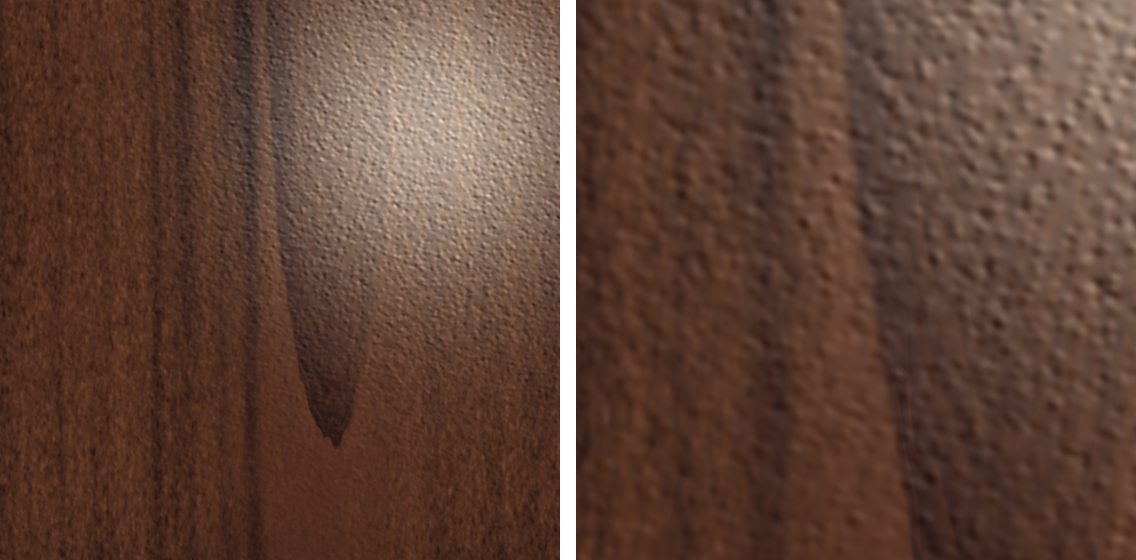
Left: the whole. Right: its middle third, enlarged.
Give the GLSL for this texture, as a Shadertoy shader.

```glsl
// Dark reddish-brown wood veneer with a cathedral grain and a soft glare on its pebbled lacquer.
#define DARK_WOOD vec3(0.200, 0.110, 0.088)
#define WARM_WOOD vec3(0.390, 0.225, 0.143)
#define RED_WOOD vec3(0.325, 0.170, 0.125)
#define GLARE_TINT vec3(0.400, 0.445, 0.430)
#define GLARE_CENTER vec2(0.775, 0.775)
#define GLARE_RADIUS 0.285
#define PEBBLE_SCALE 138.0
#define PEBBLE_RELIEF 0.19
#define FLECK_AMOUNT 0.27
#define STREAK_AMOUNT 0.15
#define ARCH_TIP vec2(0.597, 0.195)
#define RING_COUNT 20.0

vec3 hash3(vec2 cell) {
    vec3 p = fract(vec3(cell.xyx) * vec3(0.1031, 0.1030, 0.0973));
    p += dot(p, p.yxz + 33.33);
    return fract((p.xxy + p.yzz) * p.zyx);
}

// Smooth cellular noise: one signed soft spot per cell, roughly -1 to 1
float spots(vec2 p) {
    vec2 cell = floor(p);
    float sum = 0.0;
    for (int j = -1; j <= 1; j++) {
        for (int i = -1; i <= 1; i++) {
            vec2 neighbour = cell + vec2(i, j);
            vec3 rnd = hash3(neighbour + 101.0);
            vec2 d = p - neighbour - rnd.xy;
            sum += (2.0 * rnd.z - 1.0) * exp(-5.0 * dot(d, d));
        }
    }
    return 1.5 * sum;
}

float band(float x, float center, float width) {
    float d = (x - center) / width;
    return exp(-d * d);
}

// Fine pores and long vertical streaks, as a brightness between dark and warm wood
float straightGrain(vec2 uv, float haze) {
    float x = uv.x + 0.026 * (uv.y - 0.5) + 0.005 * sin(5.0 * uv.y + 1.0);
    float streaks = spots(vec2(x * 22.0, uv.y * 0.8))
                  + 0.8 * spots(vec2(x * 80.0 + 9.0, uv.y * 2.2));
    float pores = spots(vec2(uv.x * 150.0, uv.y * 58.0))
                + 0.8 * spots(vec2(uv.x * 190.0, uv.y * 120.0) + 37.0);
    float calm = 1.0 - (1.0 - 0.75 * haze) * (1.0 - 0.6 * band(uv.x, 0.56, 0.17));
    float tone = 0.63 + STREAK_AMOUNT * streaks * (1.0 - 0.6 * calm);
    tone += FLECK_AMOUNT * pores * (1.0 - 0.9 * calm);

    // Darker growth lines left of the arch, broader toward the top
    float wobble = 0.8 + 0.3 * spots(vec2(x * 30.0, uv.y * 6.0));
    float lines = 0.28 * band(x, 0.108, 0.008) + 0.42 * band(x, 0.278, 0.009)
                + 0.30 * band(x, 0.325, 0.025) + 0.62 * band(x, 0.446, 0.015)
                + 0.22 * band(x, 0.400, 0.020) + 0.20 * band(x, 0.965, 0.030);
    lines += 0.45 * smoothstep(0.45, 1.0, uv.y) * band(x, 0.455, 0.065);
    return tone - lines * wobble;
}

// Nested parabolas: x = darkness inside the arch, y = pale rim outside it
vec2 cathedral(vec2 uv) {
    vec2 d = uv - ARCH_TIP;
    float side = smoothstep(-0.03, 0.06, d.x);
    float halfWidth = mix(0.165, 0.148, side);
    float rise = d.y - 0.6 * max(d.y - 0.4, 0.0);
    float ragged = 0.016 * spots(vec2(uv.x * 65.0, uv.y * 22.0));
    float depth = rise - pow(abs(d.x) / halfWidth, 2.0) + ragged;
    float inner = max(depth, 0.0);
    float steep = length(vec2(1.0, 2.0 * d.x / (halfWidth * halfWidth)));
    float dist = depth / steep;
    float inside = smoothstep(-0.002, mix(0.007, 0.02, side), dist);

    // Rings crowd near the tip and blur out along the arms
    float phase = fract(inner * RING_COUNT + 0.3 * sin(inner * 23.0));
    float ring = smoothstep(0.0, 0.3, phase) * (1.0 - phase);
    ring *= exp(-2.5 * inner) * (1.0 - smoothstep(0.04, 0.10, abs(d.x)));
    float fade = 0.75 * exp(-3.6 * inner) + 0.12 * exp(-1.2 * inner);
    float dark = inside * (fade + 0.65 * (ring - 0.15));
    dark *= mix(1.0, 0.4, side * smoothstep(0.02, 0.18, d.y));
    float rim = band(dist, -0.008, 0.012) * (1.0 - 0.5 * side);
    return vec2(max(dark, 0.0), rim);
}

void mainImage(out vec4 fragColor, in vec2 fragCoord) {
    vec2 uv = fragCoord / iResolution.xy;
    vec2 toGlare = (uv - GLARE_CENTER) / GLARE_RADIUS;
    float glare = exp(-dot(toGlare, toGlare));
    float haze = exp(-0.45 * dot(toGlare, toGlare));

    // Wood colour
    vec2 arch = cathedral(uv);
    float tone = straightGrain(uv, haze) - 0.85 * arch.x + 0.14 * arch.y;
    tone -= 0.15 * smoothstep(0.12, 0.0, uv.x) + 0.15 * smoothstep(0.12, 0.0, uv.y);
    vec3 color = mix(DARK_WOOD, WARM_WOOD, clamp(tone, -0.15, 1.15));
    float redZone = band(uv.x, 0.56, 0.13) * (1.0 - smoothstep(0.1, 0.75, uv.y));
    color = mix(color, RED_WOOD, 0.4 * redZone * (1.0 - min(arch.x, 1.0)));

    // Broad glare with a cool outer haze
    color += GLARE_TINT * glare + vec3(0.008, 0.020, 0.028) * haze;

    // Pebbled lacquer, lit from the upper right
    vec2 pebble = mat2(0.88, 0.47, -0.47, 0.88) * uv * PEBBLE_SCALE * vec2(0.8, 1.0);
    vec2 lightStep = vec2(0.10, 0.26);
    float slope = spots(pebble + lightStep) - spots(pebble - lightStep);
    float relief = 0.012 + PEBBLE_RELIEF * (0.18 * haze + glare * (1.0 - 0.65 * glare));
    color += relief * slope * vec3(1.0, 0.97, 0.92);
    color += 0.022 * glare * spots(uv * 160.0 + 71.0) * vec3(1.0, -0.2, -0.8);

    fragColor = vec4(clamp(color, 0.0, 1.0), 1.0);
}
```
